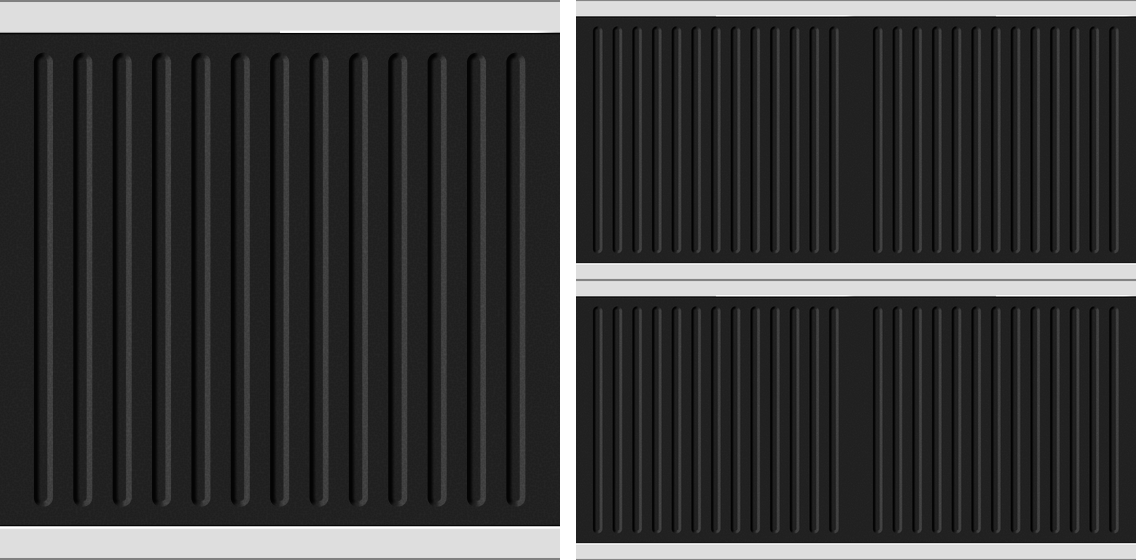
Left, the tile; right, the same tile 2 across and 2 down.
Give the GLSL for this pattern, as a WebGL 2 fragment shader.

```glsl
#version 300 es
precision highp float;

uniform vec2 u_resolution;
out vec4 fragColor;

const float GROOVES = 13.0;
const float PITCH = 0.0703;
const float RADIUS = 0.0176;
const float HALF_LENGTH = 0.406;
const vec2 LIGHT = vec2(0.94, -0.34);

const float PANEL_BOTTOM = 0.0600;
const float PANEL_TOP = 0.9414;
const float LIP = 0.0039;
const float SEAM_LINE = 0.0026;
const float BORDER = 0.0036;

const vec3 PANEL = vec3(0.13);
const vec3 SHADOW = vec3(0.015);
const vec3 HIGHLIGHT = vec3(0.255);
const vec3 RAIL = vec3(0.87);
const vec3 RAIL_EDGE = vec3(0.50);
const vec3 LIP_WHITE = vec3(1.0);

const float GRAIN_CELLS = 256.0;
const float GRAIN_AMOUNT = 0.22;

vec2 hash2(vec2 cell) {
    vec3 h = fract(cell.xyx * vec3(0.1031, 0.1030, 0.0973));
    h += dot(h, h.yzx + 33.33);
    return fract((h.xx + h.yz) * h.zy);
}

// Distance to the nearest scattered point, on a grid that wraps
float cellular(vec2 p) {
    vec2 cell = floor(p);
    vec2 local = p - cell;
    float nearest = 2.0;
    for (int j = -1; j <= 1; j++) {
        for (int i = -1; i <= 1; i++) {
            vec2 offset = vec2(i, j);
            vec2 point = offset + hash2(mod(cell + offset, GRAIN_CELLS));
            nearest = min(nearest, length(point - local));
        }
    }
    return nearest;
}

// Antialiased step: 0 below the edge, 1 above it
float stepAA(float edge, float x, float pixel) {
    return clamp((x - edge) / pixel + 0.5, 0.0, 1.0);
}

float band(float low, float high, float x, float pixel) {
    return stepAA(low, x, pixel) - stepAA(high, x, pixel);
}

vec3 groovedPanel(vec2 uv, float pixel) {
    // Nearest groove, as a vertical capsule
    float limit = 0.5 * (GROOVES - 1.0);
    float index = clamp(round((uv.x - 0.5) / PITCH), -limit, limit);
    vec2 p = uv - vec2(0.5 + index * PITCH, 0.5);
    float axisHalf = HALF_LENGTH - RADIUS;
    vec2 away = p - vec2(0.0, clamp(p.y, -axisHalf, axisHalf));
    float reach = length(away);
    float depth = RADIUS - reach;

    // Bevel lit from one side
    float facing = dot(away / max(reach, 1e-5), LIGHT);
    float dark = smoothstep(0.0, 0.75, -facing)
               * (1.0 - smoothstep(0.004, 0.0130, depth));
    float lit = smoothstep(0.0, 0.85, facing)
              * smoothstep(0.0, 0.0025, depth)
              * (1.0 - smoothstep(0.0098, 0.0128, depth));
    vec3 groove = mix(mix(PANEL, SHADOW, dark), HIGHLIGHT, lit);
    vec3 color = mix(PANEL, groove, stepAA(0.0, depth, pixel));

    float grain = cellular(uv * GRAIN_CELLS) - 0.45;
    return color * (1.0 + GRAIN_AMOUNT * grain);
}

void main() {
    vec2 uv = gl_FragCoord.xy / u_resolution;
    float pixel = 1.0 / min(u_resolution.x, u_resolution.y);

    // Panel between two rails
    float onPanel = band(PANEL_BOTTOM, PANEL_TOP, uv.y, pixel);
    vec3 color = mix(RAIL, groovedPanel(uv, pixel), onPanel);

    // Dark joints along the panel
    float joint = band(PANEL_BOTTOM, PANEL_BOTTOM + SEAM_LINE, uv.y, pixel)
                + band(PANEL_TOP - SEAM_LINE, PANEL_TOP, uv.y, pixel);
    color = mix(color, SHADOW, joint);

    // Bright lips: full below, right half above, fading toward the wrap
    float lowerLip = band(PANEL_BOTTOM - LIP, PANEL_BOTTOM, uv.y, pixel);
    float upperLip = band(PANEL_TOP, PANEL_TOP + LIP, uv.y, pixel);
    float lipSpan = stepAA(0.5, uv.x, pixel) * (1.0 - smoothstep(0.95, 1.0, uv.x));
    color = mix(color, LIP_WHITE, lowerLip + upperLip * lipSpan);

    // Grey border where the rails meet
    float border = 1.0 - band(BORDER, 1.0 - BORDER, uv.y, pixel);
    color = mix(color, RAIL_EDGE, border);

    fragColor = vec4(color, 1.0);
}
```
